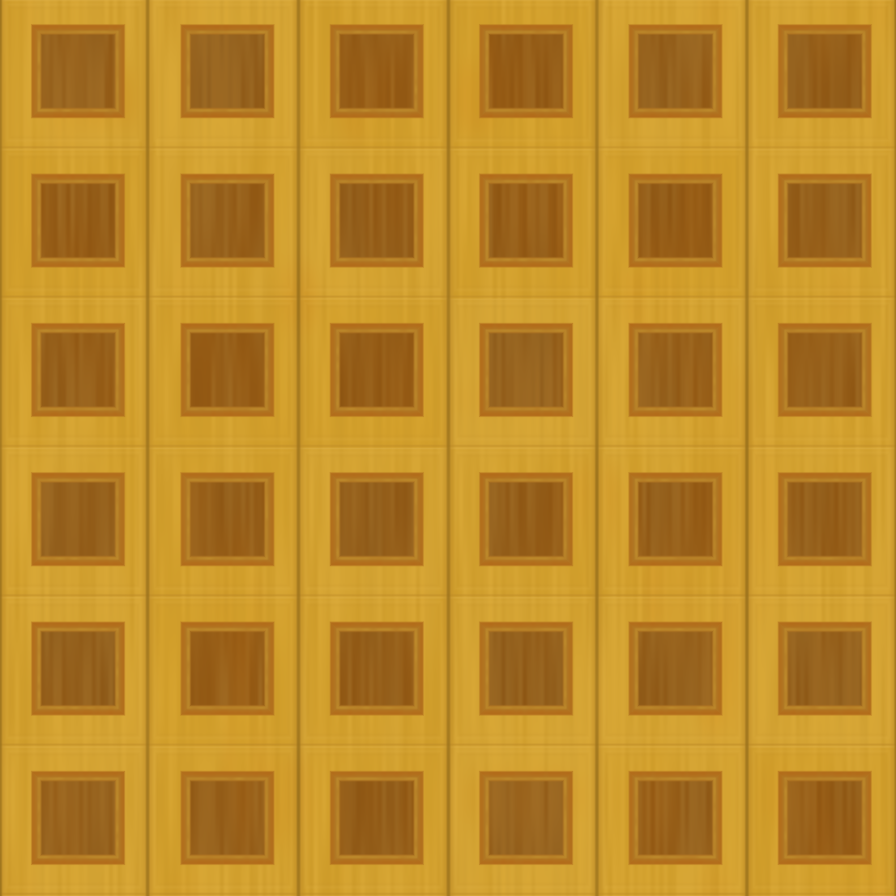
A Shadertoy shader for this pattern:

```glsl
const float REPEATS = 6.0;
const vec2 SQUARE_CENTER = vec2(0.523);
const float FRAME_HALF = 0.312;
const float PANEL_HALF = 0.247;
const float INLAY_HALF = 0.262;
const float INLAY_WIDTH = 0.009;
const float SEAM_WIDTH = 0.011;
const float SEAM_JITTER = 0.025;
const float BEVEL_INSET = 0.065;
const float SOFTNESS = 0.009;
const vec2 FINE_GRAIN = vec2(210.0, 9.0);
const vec2 BROAD_GRAIN = vec2(48.0, 6.0);
const vec2 BLOTCHES = vec2(15.0, 9.0);

const vec3 GOLD = vec3(0.82, 0.62, 0.165);
const vec3 PALE_GOLD = vec3(0.835, 0.645, 0.205);
const vec3 AMBER = vec3(0.82, 0.57, 0.13);
const vec3 FRAME_LIGHT = vec3(0.69, 0.47, 0.14);
const vec3 FRAME_DARK = vec3(0.70, 0.42, 0.10);
const vec3 INLAY = vec3(0.74, 0.54, 0.17);
const vec3 PANEL_BROWN = vec3(0.59, 0.355, 0.075);
const vec3 PANEL_OLIVE = vec3(0.59, 0.395, 0.13);
const vec3 SEAM_DARK = vec3(0.57, 0.42, 0.10);
const vec3 SEAM_SOFT = vec3(0.74, 0.54, 0.15);
const vec3 HIGHLIGHT = vec3(0.87, 0.69, 0.28);

float hash(vec2 p) {
    vec3 q = fract(vec3(p.xyx) * 0.1031);
    q += dot(q, q.yzx + 33.33);
    return fract((q.x + q.y) * q.z);
}

// Value noise whose lattice wraps once across the canvas
float wrapNoise(vec2 uv, vec2 period, float seed) {
    vec2 p = uv * period;
    vec2 i = floor(p);
    vec2 f = fract(p);
    f = f * f * (3.0 - 2.0 * f);
    vec2 a = mod(i, period) + seed;
    vec2 b = mod(i + 1.0, period) + seed;
    return mix(mix(hash(a), hash(vec2(b.x, a.y)), f.x),
               mix(hash(vec2(a.x, b.y)), hash(b), f.x), f.y);
}

float fillMask(float d, float soft) {
    return 1.0 - smoothstep(-soft, soft, d);
}

float lineMask(float d, float halfWidth, float soft) {
    return fillMask(abs(d) - halfWidth, soft);
}

float squareDistance(vec2 p, float halfSize) {
    vec2 d = abs(p) - halfSize;
    return length(max(d, 0.0)) + min(max(d.x, d.y), 0.0);
}

void mainImage(out vec4 fragColor, in vec2 fragCoord) {
    vec2 uv = fragCoord / iResolution.xy;
    vec2 grid = uv * REPEATS;
    vec2 cell = floor(grid);
    vec2 local = fract(grid);
    float soft = max(SOFTNESS, 0.75 * REPEATS / min(iResolution.x, iResolution.y));

    // Vertical wood grain
    float fine = wrapNoise(uv, FINE_GRAIN, 11.0);
    float broad = wrapNoise(uv, BROAD_GRAIN, 37.0);
    float blotch = wrapNoise(uv, BLOTCHES, 71.0);
    float grain = 0.55 * fine + 0.45 * broad;
    float tone = hash(cell + 5.0);

    vec3 color = mix(GOLD, PALE_GOLD, smoothstep(0.25, 0.75, 0.6 * grain + 0.4 * tone));
    color = mix(color, AMBER, 0.5 * smoothstep(0.55, 0.95, blotch) * broad);
    color *= 1.0 + 0.035 * (fine - 0.5);

    // Seams, with a small shift per column
    vec2 nearest = mod(floor(grid + 0.5), REPEATS);
    vec2 seam = fract(grid + 0.5) - 0.5;
    seam.x -= SEAM_JITTER * (hash(vec2(nearest.x, 19.0)) - 0.5);
    seam.y -= 0.014;

    // Shallow bevel inside each tile edge
    float edge = min(abs(seam.x), abs(seam.y));
    color = mix(color, SEAM_SOFT, 0.16 * lineMask(edge - BEVEL_INSET, 0.004, 2.0 * soft));
    color = mix(color, HIGHLIGHT, 0.25 * lineMask(edge - BEVEL_INSET + 0.02, 0.005, 2.0 * soft));

    float wear = 0.7 + 0.3 * blotch;
    color = mix(color, SEAM_SOFT, 0.65 * wear * lineMask(seam.y, 0.006, soft));
    color = mix(color, HIGHLIGHT, 0.55 * lineMask(seam.y + 0.017, 0.004, soft));
    color = mix(color, SEAM_SOFT, 0.6 * (1.0 - smoothstep(0.0, 0.055, abs(seam.x))));
    color = mix(color, SEAM_DARK, 0.75 * wear * lineMask(seam.x, SEAM_WIDTH, soft));

    // Frame, darkest along its outer rim
    vec2 p = local - SQUARE_CENTER;
    float frame = squareDistance(p, FRAME_HALF);
    float rim = smoothstep(-0.045, -0.012, frame);
    float horizontalSide = step(abs(p.x), abs(p.y));
    float frameTone = clamp(0.65 * rim + 0.2 * horizontalSide + 0.4 * (grain - 0.5), 0.0, 1.0);
    vec3 frameColor = mix(FRAME_LIGHT, FRAME_DARK, frameTone);
    color = mix(color, frameColor, fillMask(frame, soft));

    // Thin uneven inlay
    float inlay = lineMask(squareDistance(p, INLAY_HALF), INLAY_WIDTH, soft);
    float inlayWear = wrapNoise(uv, vec2(120.0), 53.0);
    color = mix(color, INLAY, inlay * (0.4 + 0.6 * inlayWear));

    // Recessed panel
    float panelGrain = smoothstep(0.2, 0.8, 0.4 * fine + 0.3 * broad + 0.3 * tone);
    vec3 panelColor = mix(PANEL_BROWN, PANEL_OLIVE, panelGrain);
    panelColor *= 1.0 + 0.09 * (fine - 0.5) + 0.05 * (blotch - 0.5);
    color = mix(color, panelColor, fillMask(squareDistance(p, PANEL_HALF), soft));

    fragColor = vec4(color, 1.0);
}
```
